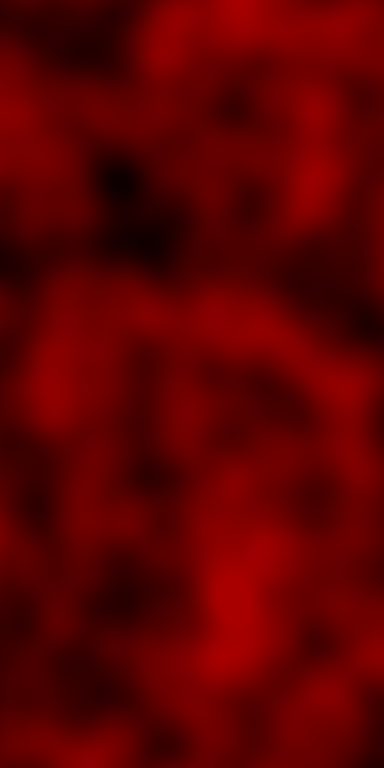
This texture is drawn by a Shadertoy shader. Its source:

```glsl
const float TAU = 6.2831853;
const float MEAN_RED = 0.36;

float hash(vec2 p) {
    vec3 q = fract(p.xyx * 0.1031);
    q += dot(q, q.yzx + 33.33);
    return fract((q.x + q.y) * q.z);
}

// Projection of an offset onto the random unit gradient of a lattice corner
float cornerSlope(vec2 corner, vec2 offset) {
    float angle = TAU * hash(corner);
    return dot(vec2(cos(angle), sin(angle)), offset);
}

float gradientNoise(vec2 p) {
    vec2 cell = floor(p);
    vec2 f = p - cell;
    vec2 blend = f * f * f * (f * (f * 6.0 - 15.0) + 10.0);
    vec2 e = vec2(0.0, 1.0);
    float low = mix(cornerSlope(cell, f),
                    cornerSlope(cell + e.yx, f - e.yx), blend.x);
    float high = mix(cornerSlope(cell + e.xy, f - e.xy),
                     cornerSlope(cell + e.yy, f - e.yy), blend.x);
    return mix(low, high, blend.y);
}

// One layer of clouds: cells per canvas width, strength and lattice shift
float cloudLayer(vec2 p, float cells, float strength, vec2 shift) {
    return strength * gradientNoise(p * cells + shift);
}

void mainImage(out vec4 fragColor, in vec2 fragCoord) {
    vec2 p = fragCoord / iResolution.x;

    // Broad drift, main blobs, then faint irregular edges
    float red = MEAN_RED;
    red += cloudLayer(p, 1.8, 0.27, vec2(17.35, 41.60));
    red += cloudLayer(p, 3.7, 0.46, vec2(63.20, 25.45));
    red += cloudLayer(p, 7.4, 0.18, vec2(38.70, 82.15));

    fragColor = vec4(clamp(red, 0.0, 0.66), 0.0, 0.0, 1.0);
}
```
